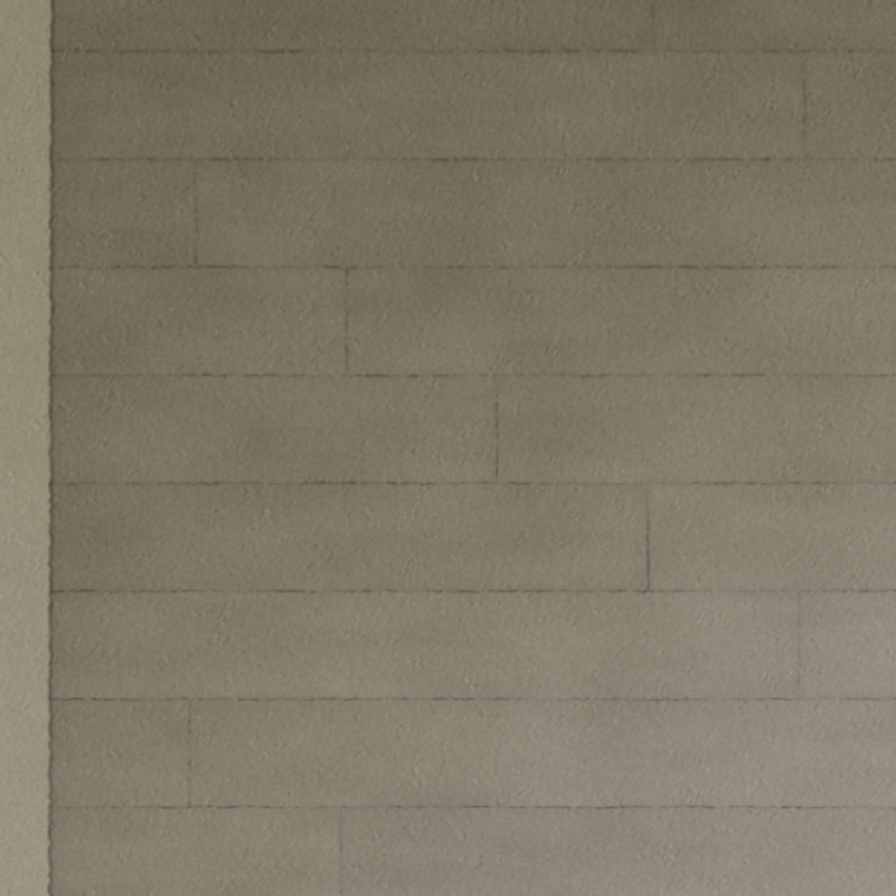
A Shadertoy shader for this texture:

```glsl
#define ROW_HEIGHT 0.1205
#define FIRST_SEAM 0.0573
#define PLANK_LENGTH 0.848
#define FIRST_JOINT 0.898
#define JOINT_STEP 0.1683
#define SEAM_WIDTH 0.0011
#define STRIP_WIDTH 0.0565
#define GRAIN 0.046
#define FLOOR_DARK vec3(0.428, 0.399, 0.328)
#define FLOOR_LIGHT vec3(0.613, 0.580, 0.530)
#define STRIP_DARK vec3(0.550, 0.520, 0.435)
#define STRIP_LIGHT vec3(0.610, 0.580, 0.505)

float hash(vec2 p) {
    vec3 q = fract(p.xyx * 0.1031);
    q += dot(q, q.yzx + 33.33);
    return fract((q.x + q.y) * q.z);
}

float noise(vec2 p) {
    vec2 cell = floor(p), f = fract(p);
    f = f * f * (3.0 - 2.0 * f);
    return mix(mix(hash(cell), hash(cell + vec2(1, 0)), f.x),
               mix(hash(cell + vec2(0, 1)), hash(cell + vec2(1, 1)), f.x), f.y);
}

float fbm(vec2 p) {
    float sum = 0.0, amplitude = 0.5;
    for (int i = 0; i < 4; i++) {
        sum += amplitude * noise(p);
        p = p * 2.03 + 17.0;
        amplitude *= 0.5;
    }
    return sum;
}

// Soft line of the given half width around distance zero
float line(float dist, float halfWidth, float blur) {
    return 1.0 - smoothstep(halfWidth - blur, halfWidth + blur, abs(dist));
}

// Fine pitted relief with scattered stronger flecks, lit from one side
float relief(vec2 p) {
    vec2 q = mat2(0.8, 0.6, -0.6, 0.8) * p * vec2(200.0, 270.0) + 300.0;
    float pits = noise(q) - noise(q + vec2(0.5, 0.35));
    float flecks = smoothstep(0.55, 0.95, noise(p * 95.0 + 50.0));
    return pits * (0.5 + 1.1 * flecks) + 0.6 * (noise(p * 310.0 + 90.0) - 0.5);
}

// Uneven, dotted strength along a seam
float broken(vec2 p) {
    float dots = smoothstep(0.25, 0.75, noise(p * 175.0 + 10.0));
    float runs = smoothstep(0.2, 0.75, noise(p * 24.0 + 30.0));
    return (0.2 + 0.8 * dots) * (0.35 + 0.65 * runs);
}

vec3 planks(vec2 p, float pixel) {
    // Staggered layout, with rows counted downwards
    float rowPos = (p.y - FIRST_SEAM) / ROW_HEIGHT;
    float row = floor(rowPos);
    float plankPos = (p.x - FIRST_JOINT - JOINT_STEP * row) / PLANK_LENGTH;
    float plank = floor(plankPos);
    float wobble = 0.0016 * (noise(p * 60.0 + 80.0) - 0.5);
    float seamDist = (rowPos - floor(rowPos + 0.5)) * ROW_HEIGHT + wobble;
    float jointDist = (plankPos - floor(plankPos + 0.5)) * PLANK_LENGTH + wobble;

    // Light grows towards the lower right
    float light = 0.44 * p.y + 0.10 * p.x + 0.46 * p.x * p.y;
    vec3 color = mix(FLOOR_DARK, FLOOR_LIGHT, light);

    // Plank tone, lengthwise streaks and cloudy wear
    vec2 id = vec2(row, plank) + 20.0;
    color += 0.014 * (hash(id) - 0.5);
    color += 0.040 * (fbm(p * vec2(8.0, 38.0) + id * 7.0) - 0.47);
    color += 0.045 * (fbm(p * 10.0 + 40.0) - 0.47);

    // Broken dark seams, blurred and faint at the top
    float fade = 1.0 - p.y;
    float blur = pixel + 0.0011 + 0.0024 * fade;
    float seam = max(line(seamDist, SEAM_WIDTH, blur), line(jointDist, SEAM_WIDTH, blur));
    float shade = exp(-min(abs(seamDist), abs(jointDist)) / 0.005);
    return color * (1.0 - 0.25 * seam * broken(p) - 0.025 * shade);
}

void mainImage(out vec4 fragColor, in vec2 fragCoord) {
    vec2 p = fragCoord / iResolution.xy;
    p.y = 1.0 - p.y;
    float pixel = 0.7 / min(iResolution.x, iResolution.y);

    // Pale strip with a frayed edge and a dark gap beside the floor
    float fray = 0.0025 * (noise(vec2(p.y * 170.0, 5.0)) - 0.5);
    float edgeDist = p.x - STRIP_WIDTH + 0.002 * p.y + fray;
    vec3 strip = mix(STRIP_DARK, STRIP_LIGHT, p.y);
    strip += 0.025 * (fbm(p * 20.0 + 70.0) - 0.47);

    float onFloor = smoothstep(-pixel - 0.002, pixel + 0.002, edgeDist);
    vec3 color = mix(strip, planks(p, pixel), onFloor);
    float gap = line(edgeDist - 0.002, 0.0018, pixel + 0.0024);
    color *= 1.0 - 0.26 * gap * (0.5 + 0.5 * noise(p * 130.0));
    color *= 1.0 - 0.06 * onFloor * exp(-max(edgeDist, 0.0) / 0.015);

    color += GRAIN * relief(p);
    fragColor = vec4(clamp(color, 0.0, 1.0), 1.0);
}
```
